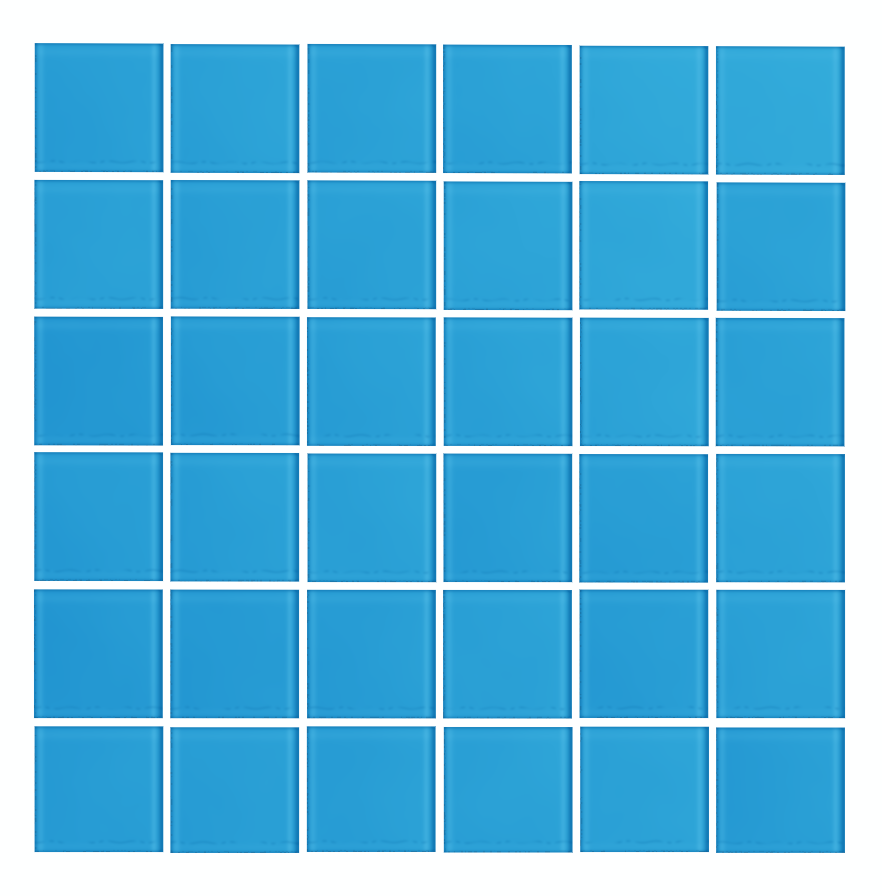
Write a Shadertoy shader that draws this texture.

```glsl
float hash(vec2 p) {
    p = fract(p * vec2(0.1731, 0.3197) + 0.137);
    p += dot(p, p.yx + 19.19);
    return fract((p.x + p.y) * p.x * 7.31);
}

// Soft bump of the given width around a centre
float band(float x, float centre, float width) {
    float d = (x - centre) / width;
    return exp(-d * d);
}

// Layered sines for cloudy glass
float clouds(vec2 p) {
    float sum = 0.0, amp = 0.5;
    for (int i = 0; i < 4; i++) {
        sum += amp * sin(p.x + 1.7 * sin(p.y * 0.8)) * sin(p.y + 1.3 * sin(p.x * 0.7));
        p = mat2(1.5, 1.1, -1.1, 1.5) * p + 2.3;
        amp *= 0.5;
    }
    return sum;
}

void mainImage(out vec4 fragColor, in vec2 fragCoord) {
    const float pitch = 0.1522;
    vec2 p = (fragCoord - 0.5 * iResolution.xy) / iResolution.y + vec2(0.0015, 0.0017);
    float pixel = 1.0 / (iResolution.y * pitch);

    // Six by six sheet, with a slight sag towards the upper right
    vec2 grid = p / pitch + 3.0;
    grid.y += 0.0006 * max(grid.x, 0.0) * max(grid.y, 0.0) - 0.006;
    vec2 id = clamp(floor(grid), 0.0, 5.0);
    vec2 q = grid - id - 0.5;
    float tone = hash(id + 3.0) - 0.5;
    q += 0.008 * (vec2(hash(id + 11.0), hash(id + 27.0)) - 0.5);

    // Sharp rectangular tile, a little shorter in the bottom row
    vec2 halfSize = vec2(0.472, id.y < 0.5 ? 0.461 : 0.472);
    vec2 d = abs(q) - halfSize;
    float mask = 1.0 - smoothstep(-0.6 * pixel, 0.6 * pixel, max(d.x, d.y));
    float left = q.x + halfSize.x, right = halfSize.x - q.x;
    float low = q.y + halfSize.y, top = halfSize.y - q.y;

    // Base blue: darker at lower left, lighter at upper right
    float light = 0.48 + 0.055 * (id.x - 2.5) + 0.04 * (id.y - 2.5);
    light += 0.3 * tone + 0.22 * (q.x + 0.4 * q.y) + 0.10 * clouds(grid * 2.6 + tone * 9.0);
    vec3 col = mix(vec3(0.125, 0.575, 0.815), vec3(0.205, 0.68, 0.86), clamp(light, 0.0, 1.0));

    // Pale bevels seen through the glass
    float bevel = 0.55 * band(left, 0.045, 0.025) + 0.75 * band(right, 0.068, 0.022);
    bevel += 0.28 * band(top, 0.065, 0.035) + 0.16 * band(low, 0.045, 0.025);
    col = mix(col, vec3(0.31, 0.73, 0.90), 0.6 * bevel);

    // Shaded rims and the broken inner line near the foot
    float wobble = 0.006 * sin(q.x * 31.0 + tone * 40.0);
    float broken = 0.5 + 0.5 * sin(q.x * 47.0 + 3.0 * sin(q.x * 19.0 + tone * 20.0));
    float shade = 0.65 * band(left, 0.0, 0.018) + 0.85 * band(right, 0.008, 0.025);
    shade += 0.60 * band(top, 0.0, 0.016) + 0.55 * band(low, 0.0, 0.014);
    shade += 0.20 * broken * band(low, 0.075 + wobble, 0.012);
    col = mix(col, vec3(0.055, 0.45, 0.69), clamp(shade, 0.0, 1.0));

    // Tiny dark nicks along the left and lower rims
    float rim = max(band(left, 0.0, 0.012), band(low, 0.0, 0.010));
    float nick = step(0.72, hash(floor(q * 75.0) + id * 83.0));
    col = mix(col, vec3(0.10, 0.36, 0.52), 0.45 * nick * rim);

    fragColor = vec4(mix(vec3(0.995, 1.0, 1.0), col, mask), 1.0);
}
```
